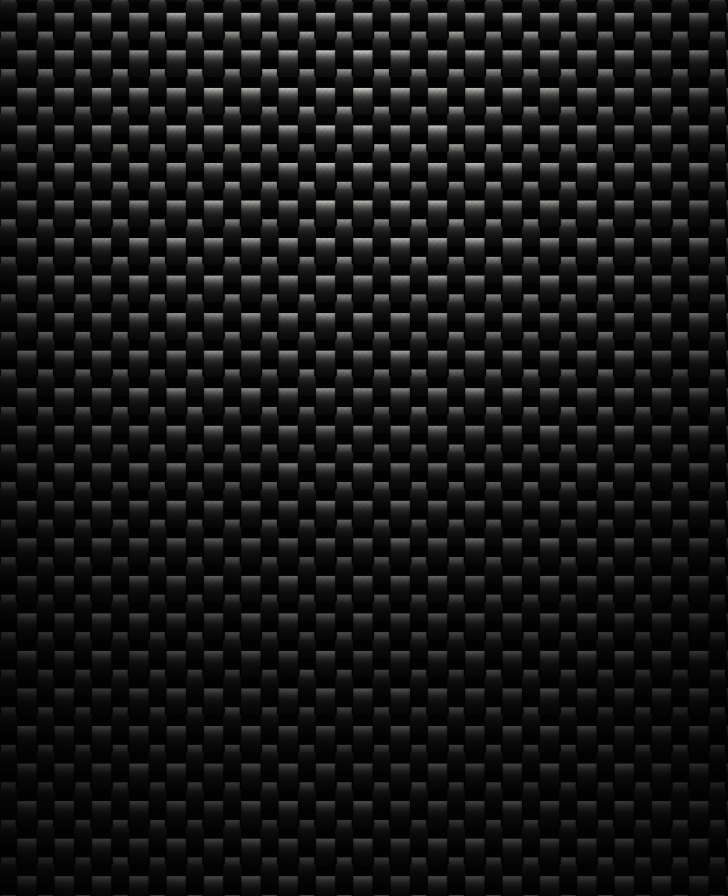
Write a Shadertoy shader that draws this texture.

```glsl
// Black carbon-fibre weave: alternating glossy tow columns lit softly from above.
#define REPEATS vec2(19.5, 23.87)   // weave repeats across and down
#define PHASE vec2(0.72, 0.342)     // centre of a wide tow, top of a wide tow
#define WIDE_HALF 0.26              // half width of the front tows
#define NARROW_HALF 0.243           // half width of the rear tows
#define CAP_HALF 0.20               // half width of a rear tow's pinched cap
#define CAP_END 0.19                // length of the cap
#define TOW_LENGTH 0.71             // visible length of a tow
#define GAP_COLOR vec3(0.006)
#define GLOSS_COLOR vec3(1.0, 1.0, 0.99)
#define VARIATION 0.08              // brightness change between tows
#define GRAIN 0.025                 // strength of the fine fibres

float hash(vec2 p) {
    return fract(sin(dot(p, vec2(41.3, 289.1))) * 4375.85);
}

// Smooth coverage of the inside of a signed distance.
float coverage(float dist, float pixel) {
    return 1.0 - smoothstep(-0.6 * pixel, 0.6 * pixel, dist);
}

// Tow coordinates: x from its axis, y downward from its top edge.
vec2 towCoords(vec2 p, out vec2 id) {
    vec2 shifted = p + vec2(0.5, 0.14);
    id = floor(shifted);
    return fract(shifted) - vec2(0.5, 0.14);
}

float towDistance(vec2 q, float halfWidth) {
    return max(abs(q.x) - halfWidth, max(-q.y, q.y - TOW_LENGTH));
}

// Broad upper sheen rolling off into a dark body, with rounded sides.
float towTone(vec2 q, vec2 id, float halfWidth, float sheen, float reach) {
    float t = max(q.y, 0.0);
    float body = 0.06 * max(1.0 - t / TOW_LENGTH, 0.0) + 0.03;
    float side = clamp(abs(q.x) / halfWidth, 0.0, 1.0);
    float rounding = 1.0 - 0.22 * pow(side, 8.0);
    float variation = 1.0 + VARIATION * (2.0 * hash(id) - 1.0);
    return (sheen * exp(-pow(t / reach, 1.4)) + body) * rounding * variation;
}

// Broad lamp glow, strongest at the upper middle.
float lighting(vec2 uv) {
    float x = 2.0 * uv.x - 1.0;
    float vertical = mix(0.48, 1.32, smoothstep(0.12, 0.9, uv.y));
    return vertical * (1.0 - 0.45 * x * x);
}

void mainImage(out vec4 fragColor, in vec2 fragCoord) {
    vec2 uv = fragCoord / iResolution.xy;
    vec2 p = vec2(uv.x, 1.0 - uv.y) * REPEATS - PHASE;
    float pixel = REPEATS.x / iResolution.x;
    vec2 id;

    // Rear tows: a grey cap pinched between the front ones, then a wider body
    vec2 q = towCoords(p + 0.5, id);
    float belowCap = smoothstep(CAP_END - 0.03, CAP_END + 0.03, q.y);
    float rearHalf = mix(CAP_HALF, NARROW_HALF, belowCap);
    float rear = towTone(q, id + 71.0, rearHalf, 0.38, 0.21) * mix(1.0, 0.8, belowCap);
    float tone = rear * coverage(towDistance(q, rearHalf), pixel);

    // Front tows with a thin contact shadow
    q = towCoords(p, id);
    float dist = towDistance(q, WIDE_HALF);
    tone *= mix(0.6, 1.0, smoothstep(0.0, 0.05, dist));
    float front = towTone(q, id, WIDE_HALF, 0.47, 0.19);
    tone = mix(tone, front, coverage(dist, pixel));

    // Fine crossed fibres from layered sines
    float fibres = sin(dot(p, vec2(39.0, 27.0))) + 0.6 * sin(dot(p, vec2(-31.0, 43.0)));
    tone *= 1.0 + GRAIN * fibres;

    fragColor = vec4(GAP_COLOR + GLOSS_COLOR * tone * lighting(uv), 1.0);
}
```
